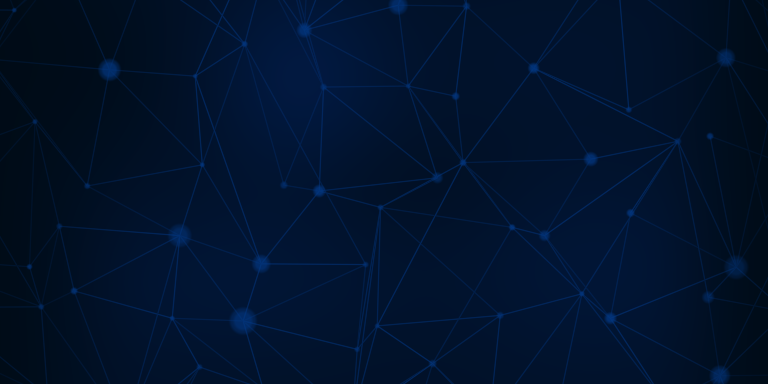
This background is drawn by a Shadertoy shader. Its source:

```glsl
// Dark blue network of glowing nodes joined by thin lines over soft light patches.

float hash(vec2 p) {
    return fract(sin(dot(p, vec2(127.1, 311.7))) * 43758.5453);
}

// Jittered node position, in cell units
vec2 node(vec2 cell) {
    return cell + 0.04 + 0.92 * vec2(hash(cell + 3.7), hash(cell + 19.3));
}

float segmentDist(vec2 p, vec2 a, vec2 b) {
    vec2 pa = p - a, ba = b - a;
    return length(pa - ba * clamp(dot(pa, ba) / dot(ba, ba), 0.0, 1.0));
}

// Soft elliptical patch, 1 at its centre
float patchLight(vec2 p, vec2 centre, vec2 size) {
    vec2 q = (p - centre) / size;
    return exp(-dot(q, q));
}

vec3 backdrop(vec2 p) {
    float light = 0.5;
    light += 0.75 * patchLight(p, vec2(0.78, 0.80), vec2(0.24, 0.26));
    light += 0.40 * patchLight(p, vec2(0.62, 0.27), vec2(0.42, 0.22));
    light += 0.42 * patchLight(p, vec2(1.55, 0.30), vec2(0.34, 0.28));
    light += 0.15 * patchLight(p, vec2(1.45, 0.85), vec2(0.35, 0.20));
    light -= 0.15 * patchLight(p, vec2(1.05, 0.52), vec2(0.28, 0.14));
    light -= 0.35 * patchLight(p, vec2(0.15, 0.85), vec2(0.35, 0.30));
    light *= smoothstep(-0.1, 0.42, p.x) * smoothstep(2.08, 1.66, p.x);
    return mix(vec3(0.0, 0.043, 0.085), vec3(0.005, 0.087, 0.220), max(light, 0.0));
}

float lineMask(vec2 p, vec2 a, vec2 b, float cellSize, float pixel) {
    float d = segmentDist(p, a, b) * cellSize;
    float strength = 0.28 + 0.34 * hash(floor(a * 7.0) + floor(b * 5.0));
    return strength * (1.0 - smoothstep(0.0017 - 0.6 * pixel, 0.0017 + 0.6 * pixel, d));
}

void mainImage(out vec4 fragColor, in vec2 fragCoord) {
    vec2 uv = fragCoord / iResolution.y;
    float pixel = 1.0 / iResolution.y;
    float cellSize = 0.205;
    vec2 p = uv / cellSize + vec2(20.3, 40.6);
    vec2 home = floor(p);
    float lines = 0.0, dots = 0.0;

    for (int j = -2; j <= 1; j++) {
        for (int i = -1; i <= 1; i++) {
            vec2 cell = home + vec2(i, j);
            vec2 a = node(cell);
            vec2 right = node(cell + vec2(1, 0));
            vec2 up = node(cell + vec2(0, 1));

            // Sides of the irregular mesh
            if (hash(cell + 41.2) < 0.85) lines = max(lines, lineMask(p, a, right, cellSize, pixel));
            if (hash(cell + 57.9) < 0.85) lines = max(lines, lineMask(p, a, up, cellSize, pixel));

            // One diagonal per cell
            bool rising = hash(cell + 73.1) < 0.5;
            vec2 from = rising ? a : right;
            vec2 to = rising ? node(cell + 1.0) : up;
            lines = max(lines, lineMask(p, from, to, cellSize, pixel));

            // Occasional long strands
            float strand = hash(cell + 91.4);
            if (strand < 0.3) {
                vec2 far = node(cell + vec2(strand < 0.15 ? 1.0 : -1.0, 2.0));
                lines = max(lines, lineMask(p, a, far, cellSize, pixel));
            }

            // Node disc: translucent rim around a brighter core
            float pick = hash(cell + 11.8);
            float radius = 0.006 + 0.007 * pick;
            if (pick > 0.6) radius = mix(0.014, 0.036, pow((pick - 0.6) / 0.4, 2.0));
            float d = length(p - a) * cellSize;
            float soft = 0.7 * pixel + 0.1 * radius;
            float rim = 1.0 - smoothstep(radius - soft, radius + soft, d);
            float core = 1.0 - smoothstep(0.7 * radius - soft, 0.7 * radius + soft, d);
            float strength = 0.6 + 0.4 * hash(cell + 29.6);
            dots = max(dots, strength * (0.45 * rim + 0.35 * core));
        }
    }

    // Network dims toward the sides
    float fade = mix(0.45, 1.0, smoothstep(0.0, 0.55, uv.x) * smoothstep(2.0, 1.6, uv.x));
    vec3 color = backdrop(uv);
    color = mix(color, vec3(0.008, 0.20, 0.48), lines * fade);
    color = mix(color, vec3(0.010, 0.22, 0.52), dots * mix(0.6, 1.0, fade));
    fragColor = vec4(color, 1.0);
}
```
